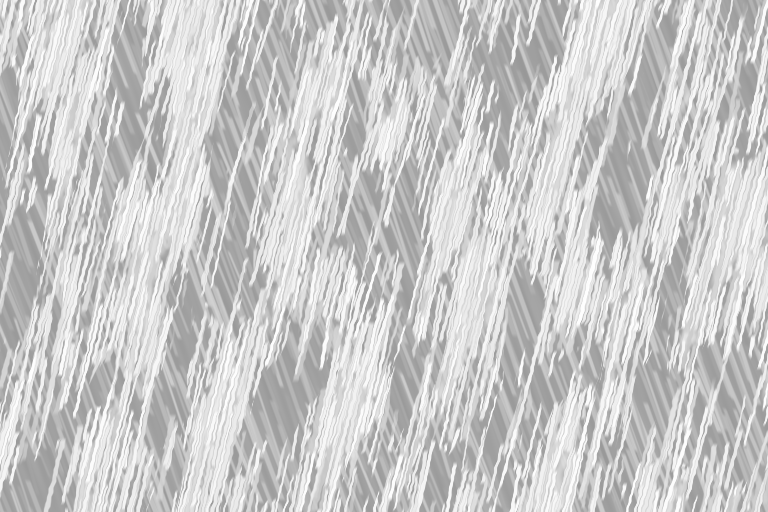
Reproduce this texture procedurally as a Shadertoy shader.

```glsl
// Dense pale brush strokes leaning right over soft grey streaks leaning left.

#define FRONT_LEAN 0.23
#define BACK_LEAN -0.36
#define BASE_TONE 0.625
#define EDGE_TONE 0.77
#define EDGE_STRENGTH 0.45
#define DENSITY 0.50
#define CLUMPING 0.85
#define BACK_LAYERS 4
#define WASH_LAYERS 3
#define CRISP_LAYERS 5
#define WOBBLE 0.0022

vec4 hash4(vec3 p) {
    vec4 q = fract(p.xyzx * vec4(0.1031, 0.1030, 0.0973, 0.1099));
    q += dot(q, q.wzxy + 33.33);
    return fract((q.xxyz + q.yzzw) * q.zywx);
}

float cornerGradient(vec2 cell, vec2 offset) {
    float angle = 6.2832 * hash4(vec3(cell, 7.0)).x;
    return dot(vec2(cos(angle), sin(angle)), offset);
}

float gradientNoise(vec2 p) {
    vec2 i = floor(p), f = fract(p);
    vec2 u = f * f * f * (f * (f * 6.0 - 15.0) + 10.0);
    vec2 e = vec2(1.0, 0.0);
    float low = mix(cornerGradient(i, f), cornerGradient(i + e, f - e), u.x);
    float high = mix(cornerGradient(i + e.yx, f - e.yx),
                     cornerGradient(i + e.xx, f - e.xx), u.x);
    return 1.4 * mix(low, high, u.y);
}

vec2 shear(vec2 p, float lean) {
    return vec2(p.x - lean * p.y, p.y);
}

// Paints one layer of scattered strokes; tones gives the darkest and lightest.
void paintStrokes(inout float shade, vec2 p, float lean, vec2 cell, float halfWidth,
                  vec2 tones, float opacity, float density, float soft,
                  float edge, float seed) {
    vec2 q = shear(p, lean);
    for (int i = -1; i <= 1; i++) {
        float column = floor(q.x / cell.x) + float(i);
        float y = q.y / cell.y + 19.0 * hash4(vec3(column, seed, 3.0)).x;
        vec4 rnd = hash4(vec3(column, floor(y), seed));
        vec4 look = hash4(vec3(floor(y), seed, column + 41.0));

        float along = fract(y) - 0.5;
        float centre = (column + 0.5 + 0.7 * (rnd.x - 0.5)) * cell.x
                     + 0.07 * (look.x - 0.5) * along * cell.y;
        float side = abs(q.x - centre) - halfWidth * (0.6 + 0.8 * rnd.y);
        float tip = (abs(along) - mix(0.18, 0.49, rnd.z)) * cell.y;

        float body = 1.0 - smoothstep(-soft, soft, side);
        float span = (1.0 - smoothstep(-0.012, 0.0, tip))
                   * smoothstep(0.0, 0.06, density - rnd.w);
        float rim = (1.0 - smoothstep(0.0, 0.0035, side)) * span;
        shade = mix(shade, min(shade, EDGE_TONE), rim * edge);
        shade = mix(shade, mix(tones.x, tones.y, look.y), body * span * opacity);
    }
}

void mainImage(out vec4 fragColor, in vec2 fragCoord) {
    vec2 p = fragCoord / iResolution.y;
    float pixel = 1.0 / iResolution.y;
    float crispEdge = max(0.6 * pixel, 0.0012);

    // Clumps stretched along the front strokes
    vec2 front = shear(p, FRONT_LEAN);
    float clump = gradientNoise(front * vec2(8.0, 2.6) + 5.0)
                + 0.6 * gradientNoise(front * vec2(21.0, 6.0) + 31.0);
    float density = clamp(DENSITY + CLUMPING * clump, 0.06, 0.95);

    // Shadowy ground with soft streaks
    vec2 back = shear(p, BACK_LEAN);
    float shade = BASE_TONE + 0.035 * gradientNoise(back * vec2(70.0, 4.0));
    for (int i = 0; i < BACK_LAYERS; i++) {
        float k = float(i);
        paintStrokes(shade, p, BACK_LEAN + 0.02 * (k - 1.5), vec2(0.021 + 0.002 * k, 0.30),
                     0.0036, vec2(0.64, 0.85), 0.8, 0.75, 0.0022, 0.0, 11.0 + k);
    }

    // Pale haze where the strokes crowd together
    float mottle = gradientNoise(front * vec2(65.0, 28.0));
    float haze = smoothstep(0.68, 0.98, density + 0.15 * mottle);
    shade = mix(shade, 0.88 + 0.05 * mottle, 0.75 * haze);

    // Translucent wash, then crisp white strokes
    p.x += WOBBLE * gradientNoise(p * vec2(55.0, 75.0));
    for (int i = 0; i < WASH_LAYERS; i++) {
        float k = float(i);
        paintStrokes(shade, p, FRONT_LEAN + 0.035 * (k - 1.0), vec2(0.020 + 0.002 * k, 0.21),
                     0.0040, vec2(0.79, 0.94), 0.85, density, 0.0018, 0.0, 31.0 + k);
    }
    for (int i = 0; i < CRISP_LAYERS; i++) {
        float k = float(i);
        paintStrokes(shade, p, FRONT_LEAN + 0.025 * (k - 2.0), vec2(0.0155 + 0.001 * k, 0.15 + 0.03 * k),
                     0.0027, vec2(0.92, 1.0), 0.97, density, crispEdge, EDGE_STRENGTH, 53.0 + k);
    }

    fragColor = vec4(vec3(clamp(shade, 0.0, 1.0)), 1.0);
}
```
